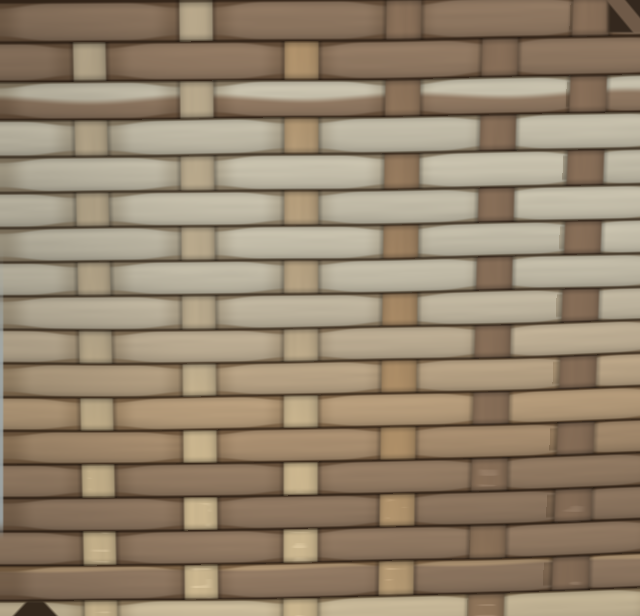
A Shadertoy shader for this texture:

```glsl
// Woven synthetic wicker: flat horizontal strands pass over alternate upright
// stakes. A loop over the stakes draws lens-shaped strands or exposed stakes
// in each row, with dyed colour bands, faint streaks and contact shadows.

float hash(vec2 p) {
    return fract(sin(dot(p, vec2(127.1, 311.7))) * 43758.5);
}

float noise(vec2 p) {
    vec2 i = floor(p), f = fract(p);
    f = f * f * (3.0 - 2.0 * f);
    return mix(mix(hash(i), hash(i + vec2(1, 0)), f.x),
               mix(hash(i + vec2(0, 1)), hash(i + vec2(1, 1)), f.x), f.y);
}

// Slightly fanned uprights, closer together on the right; t runs downwards
float stakeCenter(float k, float t) {
    return 0.148 + 0.163 * k - 0.00045 * k * k * k + (0.011 * k - 0.02) * (0.5 - t);
}

// Cream in the middle rows, brown at both ends, two-tone transition rows
vec3 strandColor(float row, float v, float x) {
    vec3 cream = mix(vec3(0.735, 0.71, 0.635), vec3(0.68, 0.575, 0.445), smoothstep(6.5, 12.0, row));
    vec3 brown = vec3(0.54, 0.45, 0.365);
    float dye = row < 2.0 ? 1.0 : 0.95 * smoothstep(10.8, 13.6, row);
    float wave = 0.07 * sin(x * 19.0 + row);
    if (row == 2.0) dye = smoothstep(-0.14, 0.08, v + wave);
    if (row == 16.0) dye = smoothstep(-0.4, -0.28, v + 0.4 * wave);
    if (row > 16.0) { cream = vec3(0.75, 0.69, 0.57); dye = 0.0; }
    return mix(cream, brown, dye);
}

// Cream uprights on the left turn tan, then brown to the right
vec3 stakeColor(float k, float t) {
    vec3 cream = mix(vec3(0.70, 0.64, 0.53), vec3(0.77, 0.69, 0.54), smoothstep(0.5, 0.75, t));
    float dye = smoothstep(1.2, 4.0, k + 0.6 - 1.4 * t);
    vec3 c = mix(cream, vec3(0.66, 0.54, 0.39), smoothstep(0.0, 0.55, dye));
    return mix(c, vec3(0.51, 0.415, 0.33), smoothstep(0.5, 1.0, dye));
}

void mainImage(out vec4 fragColor, in vec2 fragCoord) {
    vec2 uv = fragCoord / iResolution.xy;
    float x = uv.x, t = 1.0 - uv.y;
    float px = 1.0 / iResolution.x;

    // Rows rise towards the right and are taller near the top
    float ts = t + (x * x - 0.15) * (0.01 + 0.012 * t);
    float rows = 17.5 * ts - 2.9 * ts * (1.0 - ts) * (1.0 - ts);
    rows += 0.05 * (noise(vec2(x * 5.0, t * 9.0)) - 0.5);
    float row = clamp(floor(rows), 0.0, 17.0);
    float v = rows - row - 0.5;
    float soft = max(0.09, 35.0 * px);

    // Shadowed slits take a darkened tint of the surrounding strands
    vec3 tint = strandColor(row, v, x);
    vec3 color = tint * vec3(0.73, 0.68, 0.62);

    // Strands: widest over their own stake, tapering under the neighbours
    for (float k = -1.0; k < 7.0; k++) {
        if (mod(row + k, 2.0) > 0.5) continue;
        float u = abs(x - stakeCenter(k, t)) / 0.16;
        if (u > 1.0) continue;
        float h = 0.51 - 0.13 * smoothstep(0.35, 0.9, u);
        float w = v / h;
        vec3 c = tint * (1.0 + 0.04 * (hash(vec2(row, k)) - 0.5));
        c *= 0.99 + 0.025 * noise(vec2(x * 14.0, rows * 9.0));
        c *= 1.01 - 0.10 * smoothstep(0.1, 1.0, w) - 0.04 * smoothstep(-0.5, -1.0, w);
        c *= 1.0 + 0.03 * exp(-14.0 * (w + 0.5) * (w + 0.5));
        c *= 1.0 - vec3(0.13, 0.15, 0.18) * smoothstep(0.6, 0.87, u);
        color = mix(color, c, smoothstep(h, h - soft, abs(v)));
    }

    // Exposed stake pieces, shaded across and shadowed by the strands
    for (float k = 0.0; k < 6.0; k++) {
        if (mod(row + k, 2.0) < 0.5) continue;
        float d = x - stakeCenter(k, t);
        float halfW = 0.0255 + 0.0006 * k;
        float s = d / halfW;
        color *= 1.0 - 0.22 * smoothstep(0.009, 0.0, abs(d) - halfW);
        vec3 c = stakeColor(k, t);
        c *= 1.02 - 0.17 * pow(min(abs(s), 1.0), 4.0) - 0.03 * s;
        c *= 0.985 + 0.03 * noise(vec2(x * 150.0, t * 12.0));
        c *= 1.0 - 0.15 * smoothstep(0.26, 0.5, abs(v));
        // Worn glints on the lower stakes
        float scuff = noise(vec2(x * 30.0, t * 170.0)) * smoothstep(0.68, 0.76, t);
        c += 0.06 * smoothstep(0.72, 0.95, scuff) * smoothstep(0.8, 0.3, abs(s));
        color = mix(color, c, smoothstep(halfW + 1.5 * px, halfW - 1.5 * px, abs(d)));
    }

    // Thin contact line where one row meets the next, heavier below
    float seam = 0.5 - abs(v);
    color *= 1.0 - vec3(0.42, 0.46, 0.50) * smoothstep(max(0.075, 28.0 * px), 0.0, seam);
    color *= 1.0 - 0.09 * smoothstep(0.2, 0.0, seam);

    // Dark openings in two corners, a crossing strand and the lit left rim
    float diagonal = (1.0 - x) - 0.05 + 0.8 * t;
    float corner = smoothstep(0.055, 0.05, t) * smoothstep(0.945, 0.955, x);
    vec3 crossing = mix(vec3(0.2, 0.155, 0.115), vec3(0.43, 0.35, 0.28),
                        smoothstep(0.018, 0.012, abs(diagonal + 0.012)));
    color = mix(color, crossing, corner);
    float hole = smoothstep(0.004, -0.004, abs(x - 0.055) + 0.9 * (0.975 - t) - 0.012);
    color = mix(color, vec3(0.22, 0.17, 0.12), hole * smoothstep(0.97, 0.98, t));
    float rim = smoothstep(0.007, 0.003, x) * smoothstep(0.38, 0.6, t) * smoothstep(0.88, 0.84, t);
    color = mix(color, vec3(0.68, 0.72, 0.73), 0.85 * rim);

    // Soft side light, dimmer on the left and along the bottom right
    color *= 0.92 + 0.09 * smoothstep(0.0, 0.35, x);
    color *= 1.0 - 0.05 * smoothstep(1.2, 2.0, x + t);
    fragColor = vec4(clamp(color, 0.0, 1.0), 1.0);
}
```
